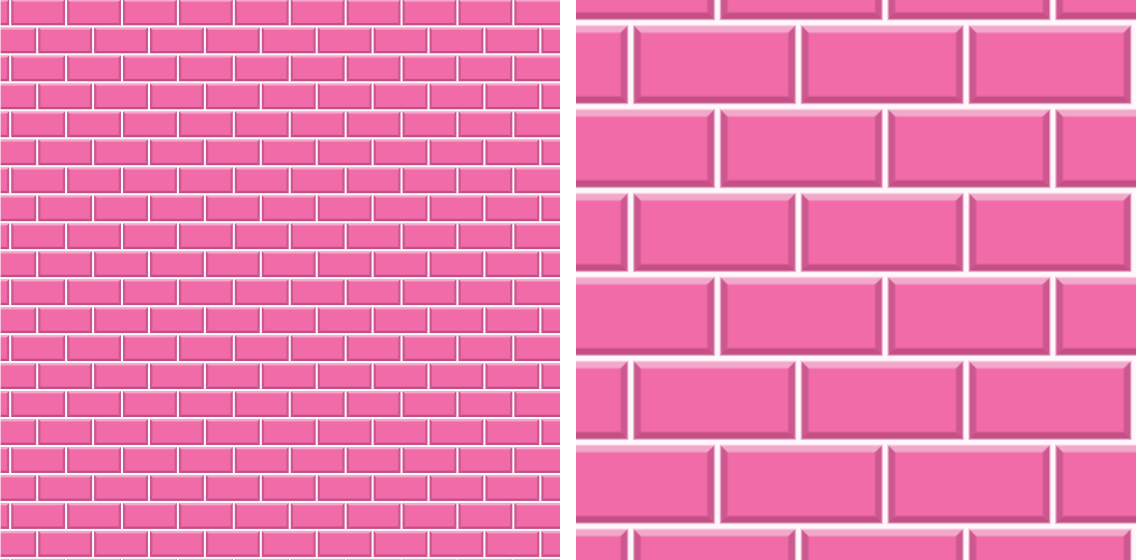
Left, the full canvas; right, a detail of the centre.
Write a WebGL 1 fragment shader that draws this pattern.

```glsl
precision highp float;
// Pink bevelled wall tiles in running bond, parted by thin white joints.
// Each point is folded into one tile; its distances to the four tile edges
// select the joint, the mitred bevels or the flat face.

uniform vec2 u_resolution;

// Soft step: 0 below zero, 1 above, blended over the given width.
float cover(float d, float width) {
  return clamp(d / width + 0.5, 0.0, 1.0);
}

vec3 tileWall(vec2 p, float soft) {
  vec2 pitch = vec2(0.09983, 0.04996);

  // Rows run downwards; alternate rows shift by slightly less than half a tile.
  float depth = (1.0 - p.y) - 0.047;
  float row = floor(depth / pitch.y);
  float shift = mod(row, 2.0) < 0.5 ? 0.0664 : 0.0182;
  vec2 local = fract(vec2(p.x - shift, depth) / pitch) * pitch;

  // Distances inward from the tile edges, past half a joint.
  vec2 nearEdge = local - 0.0018;
  vec2 farEdge = pitch - local - 0.0018;
  float side = min(nearEdge.x, farEdge.x);
  float top = nearEdge.y;
  float bottom = farEdge.y;
  float inset = min(side, min(top, bottom));

  // Bevels meet along the diagonals: shaded sides, lit top, dark bottom.
  vec3 color = vec3(0.80, 0.345, 0.56);
  color = mix(color, vec3(0.945, 0.66, 0.79), cover(side - top, soft));
  color = mix(color, vec3(0.765, 0.31, 0.52), cover(min(side, top) - bottom, soft));

  // Flat face inside the bevels, joint outside the tile.
  color = mix(color, vec3(0.945, 0.42, 0.66), cover(inset - 0.0042, soft));
  return mix(vec3(1.0, 0.97, 0.985), color, cover(inset, soft));
}

void main() {
  vec2 p = gl_FragCoord.xy / u_resolution;
  float soft = max(1.0 / min(u_resolution.x, u_resolution.y), 0.0015);
  vec3 color = tileWall(p, soft);

  // Narrow white margin along the left border.
  color = mix(vec3(1.0, 0.97, 0.985), color, cover(p.x - 0.0011, soft));
  gl_FragColor = vec4(color, 1.0);
}
```
